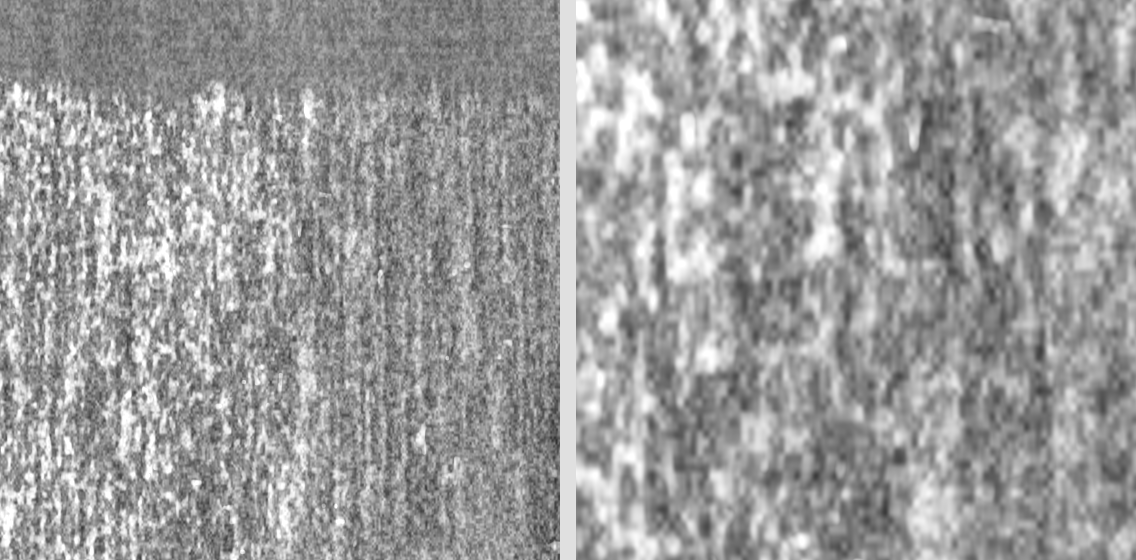
Left, the full canvas; right, a detail of the centre.
Reproduce this texture procedurally as a Shadertoy shader.

```glsl
#define BASE_TONE 0.515
#define ROUGH_LIFT 0.035
#define BAND_EDGE 0.825
#define FLECK_GAIN 0.50
#define FINE_GAIN 0.26
#define GRAIN_GAIN 0.25
#define STRIPE_GAIN 0.20
#define SPECK_GAIN 0.34
#define STRIPE_COUNT 110.0
#define RIGHT_DENSITY 0.20

// Integer hash of a lattice cell, 0 to 1
float hash(vec2 cell) {
    uvec2 q = uvec2(ivec2(cell) + 4096);
    uint h = q.x * 1597334677u ^ q.y * 3812015801u;
    h = (h ^ (h >> 16)) * 2246822519u;
    h = (h ^ (h >> 13)) * 3266489917u;
    return float((h ^ (h >> 16)) >> 8) / 16777216.0;
}

float noise(vec2 p) {
    vec2 cell = floor(p), f = fract(p);
    f = f * f * (3.0 - 2.0 * f);
    return mix(mix(hash(cell), hash(cell + vec2(1, 0)), f.x),
               mix(hash(cell + vec2(0, 1)), hash(cell + vec2(1, 1)), f.x), f.y);
}

// Noise centred on zero, with its own lattice per layer
float layer(vec2 p, vec2 scale, float seed) {
    return noise(p * scale + seed * vec2(37.3, 71.7)) - 0.5;
}

void mainImage(out vec4 fragColor, in vec2 fragCoord) {
    vec2 uv = fragCoord / iResolution.xy;

    // Slight waver so that threads and grains leave the lattice
    vec2 p = uv + 0.005 * vec2(layer(uv, vec2(17, 23), 1.0), layer(uv, vec2(31, 19), 2.0));

    // Broad patches, taller than wide, with a faint slant
    float patches = 0.6 * layer(p, vec2(13, 5), 3.0) + 0.8 * layer(p, vec2(36, 17), 4.0)
                  + 0.4 * layer(vec2(p.x - p.y, p.x + p.y), vec2(9, 28), 5.0);

    // Calm band on top, rough cloth below, densest on the left
    float edge = BAND_EDGE + 0.03 * (1.0 - smoothstep(0.05, 0.2, uv.x));
    float rough = 1.0 - smoothstep(edge - 0.025, edge + 0.025, uv.y - 0.05 * patches);
    float density = mix(1.0, RIGHT_DENSITY, smoothstep(0.2, 0.88, uv.x - 0.12 * patches));

    // Vertical threads and grain at two sizes
    float stripe = layer(p, vec2(STRIPE_COUNT, 7), 6.0);
    float broadStreak = layer(p, vec2(24, 2), 7.0);
    float grain = layer(p, vec2(165, 95), 8.0);
    float fine = layer(p, vec2(280, 200), 9.0);
    float weft = layer(p, vec2(5, 120), 10.0);

    float tone = BASE_TONE + ROUGH_LIFT * rough;
    tone += (FINE_GAIN * fine + GRAIN_GAIN * grain) * mix(0.65, 1.0, rough);
    tone += STRIPE_GAIN * stripe * mix(0.3, 1.0, rough);
    tone += 0.07 * broadStreak + 0.06 * weft * (1.0 - rough);

    // Bright flecks strung along threads, loosely gathered in patches
    float fleck = 0.6 * layer(p, vec2(112, 62), 11.0) + 0.45 * layer(p, vec2(165, 90), 12.0);
    float glow = smoothstep(-0.14, 0.42, fleck + 0.22 * patches + 0.25 * stripe);
    tone += FLECK_GAIN * (glow - 0.05) * density * rough;

    // Sparse bright specks
    float speck = smoothstep(0.2, 0.42, layer(p, vec2(90, 72), 13.0));
    speck *= smoothstep(0.16, 0.36, layer(p, vec2(22, 14), 14.0));
    tone += SPECK_GAIN * speck * rough;

    // Darker lower right rim
    tone -= 0.1 * smoothstep(0.92, 1.0, uv.x) * (1.0 - smoothstep(0.1, 0.6, uv.y));

    // Soft shoulder keeps highlights from clipping into flat areas
    float over = max(tone - 0.75, 0.0);
    tone = min(tone, 0.75) + over / (1.0 + 0.9 * over);
    fragColor = vec4(vec3(clamp(tone, 0.0, 1.0)), 1.0);
}
```
